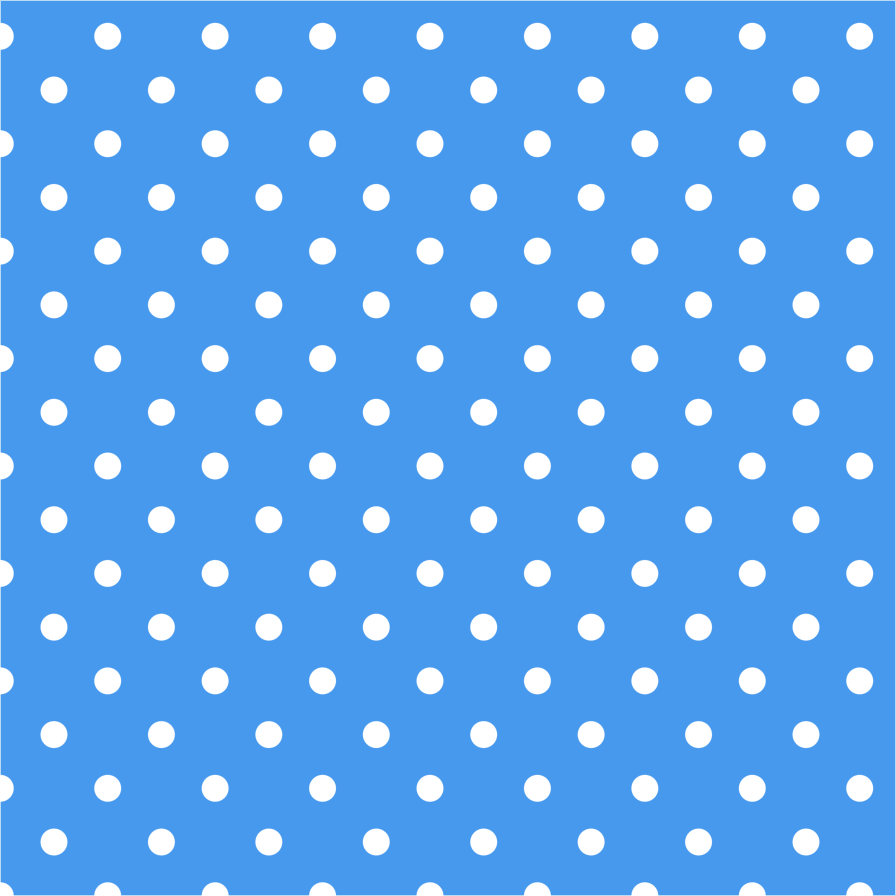
A WebGL 1 fragment shader for this pattern:

```glsl
precision highp float;
// White polka dots in staggered rows on sky blue, with a thin pale rim.

uniform vec2 u_resolution;

// Distance from p to the nearest point of a square lattice.
float latticeDistance(vec2 p, float pitch) {
  return length(mod(p + 0.5 * pitch, pitch) - 0.5 * pitch);
}

void main() {
  vec2 p = gl_FragCoord.xy / u_resolution.y;
  vec2 extent = u_resolution / u_resolution.y;
  float pixel = 1.0 / u_resolution.y;
  float pitch = 0.1199;

  // Two interleaved lattices, the second shifted by half a pitch.
  vec2 q = p - vec2(0.0003);
  float toCentre = min(latticeDistance(q, pitch),
                       latticeDistance(q - 0.5 * pitch, pitch));
  float dots = 1.0 - smoothstep(-0.75 * pixel, 0.75 * pixel, toCentre - 0.015);

  // Hairline along the four sides.
  vec2 inset = min(p, extent - p);
  float toSide = min(inset.x, inset.y);
  float rim = clamp((0.0011 - toSide) / pixel + 0.5, 0.0, 1.0);

  vec3 color = mix(vec3(0.28, 0.60, 0.93), vec3(0.85, 0.93, 0.96), 0.8 * rim);
  color = mix(color, vec3(1.0), dots);
  gl_FragColor = vec4(color, 1.0);
}
```
